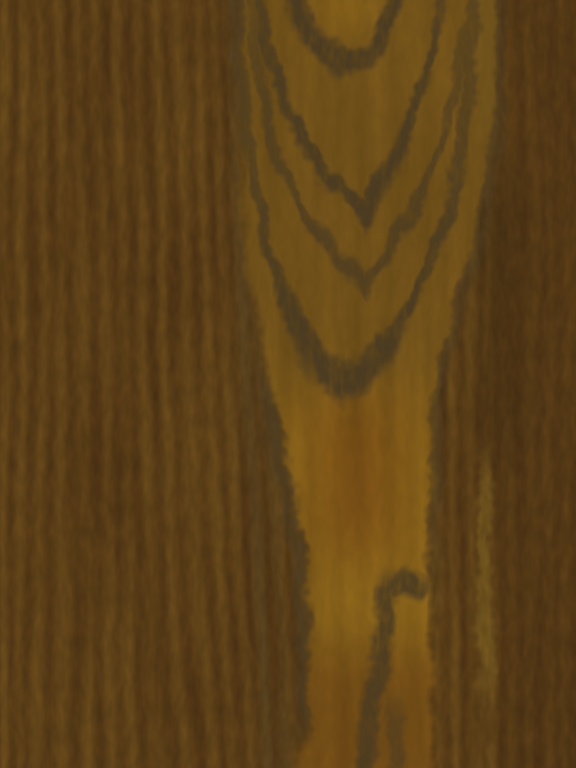
This texture is drawn by a WebGL 2 fragment shader. Its source:

```glsl
#version 300 es
precision highp float;
// Stained plank: straight dark grain around a golden heart with nested V rings.
// Rings are exponential arms meeting at a tip, with edges roughened by
// gradient noise; noise stretched along the plank makes stripes and pores.
#define DARK_WOOD vec3(0.305, 0.200, 0.078)
#define LIGHT_WOOD vec3(0.395, 0.278, 0.100)
#define HEART vec3(0.435, 0.312, 0.098)
#define GOLD vec3(0.515, 0.370, 0.098)
#define AMBER vec3(0.450, 0.285, 0.078)
#define RING_GREY vec3(0.285, 0.225, 0.130)
#define STREAK vec3(0.455, 0.345, 0.120)
#define STRIPE_FREQ 41.0
#define ROUGHNESS 0.011
#define PORE_DEPTH 0.075

uniform vec2 u_resolution;
out vec4 fragColor;

vec2 gradientAt(vec2 cell) {
    vec3 h = fract(vec3(cell.xyx) * vec3(0.1031, 0.1030, 0.0973));
    h += dot(h, h.yzx + 33.33);
    float angle = 6.2832 * fract((h.x + h.y) * h.z);
    return vec2(cos(angle), sin(angle));
}

float gradientNoise(vec2 p) {
    vec2 i = floor(p), f = fract(p);
    vec2 w = f * f * f * (f * (f * 6.0 - 15.0) + 10.0);
    float a = dot(gradientAt(i), f);
    float b = dot(gradientAt(i + vec2(1, 0)), f - vec2(1, 0));
    float c = dot(gradientAt(i + vec2(0, 1)), f - vec2(0, 1));
    float d = dot(gradientAt(i + vec2(1, 1)), f - vec2(1, 1));
    return mix(mix(a, b, w.x), mix(c, d, w.x), w.y);
}

// Soft line: 1 on the centre, 0 beyond the width.
float softLine(float dist, float width) {
    return 1.0 - smoothstep(width * 0.25, width, abs(dist));
}

// Smooth window between two heights.
float span(float y, float low, float high, float soft) {
    return smoothstep(low - soft, low + soft, y) * (1.0 - smoothstep(high - soft, high + soft, y));
}

// Signed distance to a V ring, positive inside.
// reach and rise hold the arm half width and growth height: left, right.
float ringDistance(vec2 p, vec2 tip, vec2 reach, vec2 rise) {
    vec2 d = p - tip;
    float side = step(0.0, d.x);
    float w = mix(reach.x, reach.y, side), k = mix(rise.x, rise.y, side);
    float e = exp(-d.y / k), slope = w / k * e;
    return (w * (1.0 - e) - abs(d.x)) / sqrt(1.0 + slope * slope);
}

float ring(vec2 p, vec2 tip, vec2 reach, vec2 rise, float thickness) {
    float arm = mix(thickness, 0.012, smoothstep(0.02, 0.14, p.y - tip.y));
    float strength = mix(0.95, 0.62, smoothstep(0.05, 0.45, p.y - tip.y));
    return strength * softLine(ringDistance(p, tip, reach, rise), arm);
}

void main() {
    // Height of the canvas is 1, width is 0.75.
    vec2 p = gl_FragCoord.xy / u_resolution.y;
    p.x *= 0.75 * u_resolution.y / u_resolution.x;
    float y = p.y;
    float broad = gradientNoise(p * vec2(5.0, 4.0) + 7.0);
    float pores = gradientNoise(p * vec2(105.0, 34.0)) + 0.6 * gradientNoise(p * vec2(180.0, 70.0));

    // Straight grain, leaning towards the heart
    float lean = 0.055 * (1.0 - y) * smoothstep(0.02, 0.36, p.x) * (1.0 - smoothstep(0.45, 0.6, p.x));
    float gx = p.x - lean + 0.006 * gradientNoise(p * vec2(6.0, 5.0));
    float stripes = 0.5 + 0.27 * sin(6.2832 * gx * STRIPE_FREQ + 2.5 * gradientNoise(vec2(gx * 15.0, y * 1.5)));
    stripes += 0.55 * gradientNoise(vec2(gx * 62.0, y * 4.0)) + 0.3 * broad;
    float rightSide = smoothstep(0.62, 0.67, p.x);
    vec3 color = mix(DARK_WOOD, LIGHT_WOOD, clamp(stripes * (1.0 - 0.5 * rightSide), 0.0, 1.0));
    float nearHeart = span(gx, 0.285, 0.325, 0.015);
    color = mix(color, RING_GREY, nearHeart * 0.5 * smoothstep(0.65, 0.2, 0.65 - 0.45 * stripes));
    float shadow = span(p.x, 0.62, 0.68, 0.025) * span(y, 0.42, 0.78, 0.08);
    color *= 1.0 - 0.12 * shadow;

    // Golden heart
    vec2 wobble = ROUGHNESS * vec2(gradientNoise(p * vec2(26.0, 20.0)), 2.2 * gradientNoise(p * vec2(32.0, 13.0) + 19.0));
    wobble += 0.005 * vec2(gradientNoise(p * 85.0), gradientNoise(p * 85.0 + 31.0));
    vec2 q = p + wobble;
    float leftEdge = 0.31 + 0.09 * (1.0 - smoothstep(0.18, 0.78, y)) - 0.018 * (1.0 - smoothstep(0.0, 0.06, y));
    float rightEdge = 0.562 + 0.083 * smoothstep(0.42, 0.85, y);
    float inside = smoothstep(-0.008, 0.012, q.x - leftEdge) * smoothstep(-0.008, 0.008, rightEdge - q.x);
    vec3 heart = mix(HEART, GOLD, span(y, 0.14, 0.48, 0.08));
    float core = exp(-pow((p.x - 0.465) / 0.06, 2.0));
    heart = mix(heart, AMBER, core * span(y, 0.28, 0.48, 0.06) * 0.8);
    heart = mix(heart, AMBER, 0.6 * span(y, -0.1, 0.15, 0.05));
    heart = mix(heart, GOLD, 0.9 * exp(-dot((p - vec2(0.45, 0.99)) / vec2(0.035, 0.04), (p - vec2(0.45, 0.99)) / vec2(0.035, 0.04))));
    heart *= 1.0 + 0.12 * gradientNoise(vec2(p.x * 48.0, y * 3.0)) + 0.10 * broad;
    color = mix(color, heart, inside);

    // Nested V rings
    float dark = ring(q, vec2(0.456, 0.912), vec2(0.090, 0.075), vec2(0.057, 0.060), 0.020);
    dark = max(dark, ring(q, vec2(0.475, 0.722), vec2(0.165, 0.130), vec2(0.145, 0.200), 0.017));
    dark = max(dark, 0.8 * ring(q, vec2(0.475, 0.630), vec2(0.160, 0.170), vec2(0.140, 0.215), 0.015));
    dark = max(dark, ring(q, vec2(0.447, 0.492), vec2(0.145, 0.178), vec2(0.165, 0.160), 0.026));

    // Heart borders and the hooked vein near the foot
    dark = max(dark, 0.75 * softLine(q.x - leftEdge + 0.006, 0.014) * span(y, 0.05, 0.50, 0.04));
    dark = max(dark, 0.55 * softLine(q.x - rightEdge - 0.004, 0.013) * smoothstep(0.1, 0.4, y));
    float vein = softLine(q.x - 0.476 - 0.03 * smoothstep(0.0, 0.24, y), 0.019);
    dark = max(dark, 0.85 * vein * (1.0 - smoothstep(0.23, 0.27, y)));
    dark = max(dark, 0.9 * (1.0 - smoothstep(0.5, 1.2, length((q - vec2(0.533, 0.243)) / vec2(0.032, 0.024)))));
    dark = max(dark, 0.6 * softLine(q.x - 0.515, 0.016) * (1.0 - smoothstep(0.06, 0.11, y)));
    color = mix(color, RING_GREY, dark * clamp(0.9 + 0.5 * pores, 0.0, 1.0));

    // Pale streak, then pores over all
    float streak = softLine(q.x - 0.632, 0.016) * (span(y, 0.1, 0.40, 0.05) + 0.6 * smoothstep(0.76, 0.88, y) + 0.4 * (1.0 - smoothstep(0.0, 0.12, y)));
    color = mix(color, STREAK, 0.75 * clamp(streak, 0.0, 1.0));
    color *= 1.0 + PORE_DEPTH * pores * (1.6 - inside);
    fragColor = vec4(color, 1.0);
}
```
